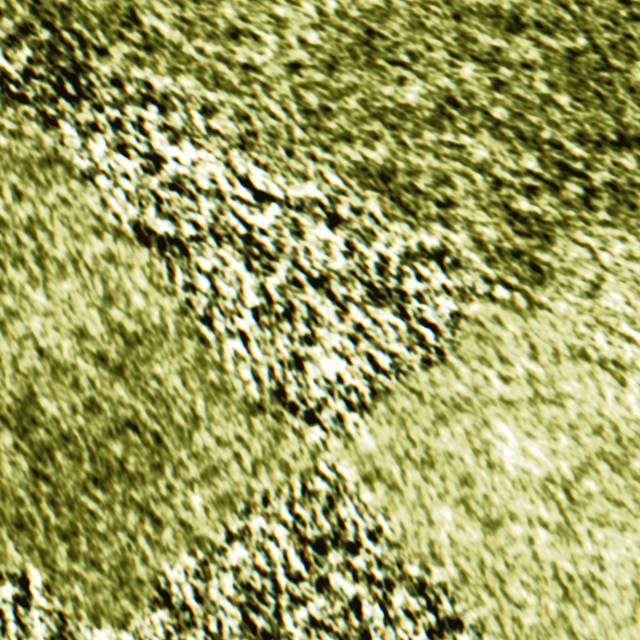
Write a Shadertoy shader that draws this texture.

```glsl
// Rough olive and straw coloured surface of slanted, glittering grains.
// Oriented gradient noise gives grains and long streaks; an hourglass zone
// raises the contrast, and a colour ramp is read with split channels.

const vec2 GRAIN_FREQ = vec2(38.0, 88.0);    // cells along and across a grain
const vec2 FINE_FREQ = vec2(85.0, 165.0);
const vec2 STREAK_FREQ = vec2(9.0, 34.0);
const vec2 GRAIN_ANGLES = vec2(-64.0, -30.0);  // degrees, lower left to upper right
const vec2 STREAK_ANGLES = vec2(-60.0, -22.0);
const float ANGLE_STEP = 15.0;
const vec2 WAIST = vec2(0.5, 0.285);         // crossing point of the hourglass
const float ROUGH_CONTRAST = 1.55;
const vec2 FRINGE = vec2(0.0016, 0.0007);    // colour split between channels

const vec3 BLACK = vec3(0.06, 0.06, 0.02);
const vec3 DARK = vec3(0.23, 0.24, 0.05);
const vec3 OLIVE = vec3(0.38, 0.40, 0.09);
const vec3 MOSS = vec3(0.60, 0.62, 0.27);
const vec3 STRAW = vec3(0.82, 0.83, 0.53);
const vec3 CREAM = vec3(0.91, 0.91, 0.74);
const vec3 WHITE = vec3(1.0, 1.0, 0.98);

vec2 hash2(vec2 p) {
    vec3 q = fract(p.xyx * vec3(0.1031, 0.1030, 0.0973));
    q += dot(q, q.yzx + 33.33);
    return fract((q.xx + q.yz) * q.zy) * 2.0 - 1.0;
}

// Gradient noise scaled to about unit deviation
float noise(vec2 p) {
    vec2 i = floor(p), f = p - i;
    vec2 u = f * f * (3.0 - 2.0 * f);
    float a = dot(hash2(i), f);
    float b = dot(hash2(i + vec2(1, 0)), f - vec2(1, 0));
    float c = dot(hash2(i + vec2(0, 1)), f - vec2(0, 1));
    float d = dot(hash2(i + vec2(1, 1)), f - vec2(1, 1));
    return 5.8 * mix(mix(a, b, u.x), mix(c, d, u.x), u.y);
}

float rotatedNoise(vec2 p, float turn, vec2 freq) {
    float a = radians(turn * ANGLE_STEP);
    vec2 along = vec2(cos(a), sin(a));
    vec2 q = vec2(dot(p, along), dot(p, vec2(-along.y, along.x)));
    return noise(q * freq + 400.0 + turn * 17.3);
}

// Blends two fixed directions so a turning field does not shear the grains
float orientedNoise(vec2 p, float degrees_, vec2 freq) {
    float turn = degrees_ / ANGLE_STEP;
    float i = floor(turn), f = smoothstep(0.0, 1.0, turn - i);
    float n = mix(rotatedNoise(p, i, freq), rotatedNoise(p, i + 1.0, freq), f);
    return n / sqrt(f * f + (1.0 - f) * (1.0 - f));
}

float grains(vec2 p, float angle) {
    return 0.82 * orientedNoise(p, angle, GRAIN_FREQ)
         + 0.38 * orientedNoise(p, angle, FINE_FREQ);
}

float blob(vec2 p, vec2 centre, vec2 size) {
    vec2 d = (p - centre) / size;
    return exp(-dot(d, d));
}

float rampStep(float a, float b, float t) {
    return clamp((t - a) / (b - a), 0.0, 1.0);
}

vec3 ramp(float t) {
    vec3 c = mix(BLACK, DARK, rampStep(0.01, 0.06, t));
    c = mix(c, OLIVE, rampStep(0.06, 0.20, t));
    c = mix(c, MOSS, rampStep(0.20, 0.47, t));
    c = mix(c, STRAW, rampStep(0.47, 0.74, t));
    c = mix(c, CREAM, rampStep(0.74, 0.92, t));
    return mix(c, WHITE, rampStep(0.92, 0.99, t));
}

float toneCurve(float z) {
    return 1.0 / (1.0 + exp(-1.7 * z));
}

void mainImage(out vec4 fragColor, in vec2 fragCoord) {
    vec2 p = fragCoord / iResolution.xy;
    vec2 w = p + 0.012 * vec2(noise(p * 9.0 + 50.0), noise(p * 9.0 + 90.0));

    // Zones: two crossing lines, a curved cap and a strip at the lower left
    float rising = (w.y - WAIST.y) - 0.85 * (w.x - WAIST.x);
    float falling = (w.y - WAIST.y) + 1.15 * (w.x - WAIST.x);
    float cap = 0.93 - 0.2 * w.x - 0.35 * w.x * w.x - w.y;
    float aboveRise = smoothstep(-0.02, 0.025, rising);
    float aboveFall = smoothstep(-0.04, 0.06, falling);
    float belowCap = smoothstep(-0.07, 0.08, cap);
    float strip = smoothstep(0.012, -0.012, w.y - 0.1 + 0.32 * w.x)
                * smoothstep(0.3, 0.22, w.x);
    float lower = max((1.0 - aboveRise) * (1.0 - aboveFall), strip);
    float darkCorner = blob(p, vec2(0.07, 0.87), vec2(0.12, 0.06));
    float rough = max(aboveRise * aboveFall * belowCap, lower);
    rough = max(rough, 0.9 * darkCorner);
    float rightSide = (1.0 - aboveRise) * aboveFall;
    float leftSide = aboveRise * (1.0 - aboveFall) * (1.0 - strip);
    float top = 1.0 - belowCap;

    // Brightness and contrast of each zone
    float base = 0.05 * rough - 0.12 * lower - 0.9 * darkCorner;
    base += rightSide * mix(0.62, -0.25, smoothstep(0.4, 0.75, p.y));
    base -= top * (1.0 - rightSide) * mix(0.1, 0.6, smoothstep(0.45, 1.0, p.x));
    base -= 1.1 * blob(p, vec2(0.0, 0.99), vec2(0.16, 0.07));
    base += leftSide * (0.1 - 0.65 * blob(p, vec2(0.14, 0.16), vec2(0.17, 0.22)));
    base += 0.12 * noise(p * 5.0 + 20.0);
    float contrast = 0.62 - 0.08 * rightSide * (1.0 - p.y) + 0.2 * top;
    contrast = mix(contrast, ROUGH_CONTRAST, rough);

    // Direction fields and the long dark streaks
    float sweep = smoothstep(0.35, 1.25, 0.6 * p.x + 0.85 * p.y);
    float grainAngle = mix(GRAIN_ANGLES.x, GRAIN_ANGLES.y, sweep);
    float streakSweep = smoothstep(0.2, 0.85, 0.5 * p.x + 0.85 * p.y);
    float streakAngle = mix(STREAK_ANGLES.x, STREAK_ANGLES.y, streakSweep);
    float streak = orientedNoise(w, streakAngle, STREAK_FREQ);
    base += contrast * 0.48 * streak;

    // Split channels tint the grain edges
    vec2 split = FRINGE * mix(0.6, 1.0, rough);
    float r = toneCurve(base + contrast * grains(p + split, grainAngle));
    float g = toneCurve(base + contrast * grains(p, grainAngle));
    float b = toneCurve(base + contrast * grains(p - split, grainAngle));
    vec3 colour = vec3(ramp(r).r, ramp(g).g, ramp(b).b);
    float grey = dot(colour, vec3(0.3, 0.6, 0.1));
    fragColor = vec4(mix(colour, vec3(grey), 0.12 * rough), 1.0);
}
```
